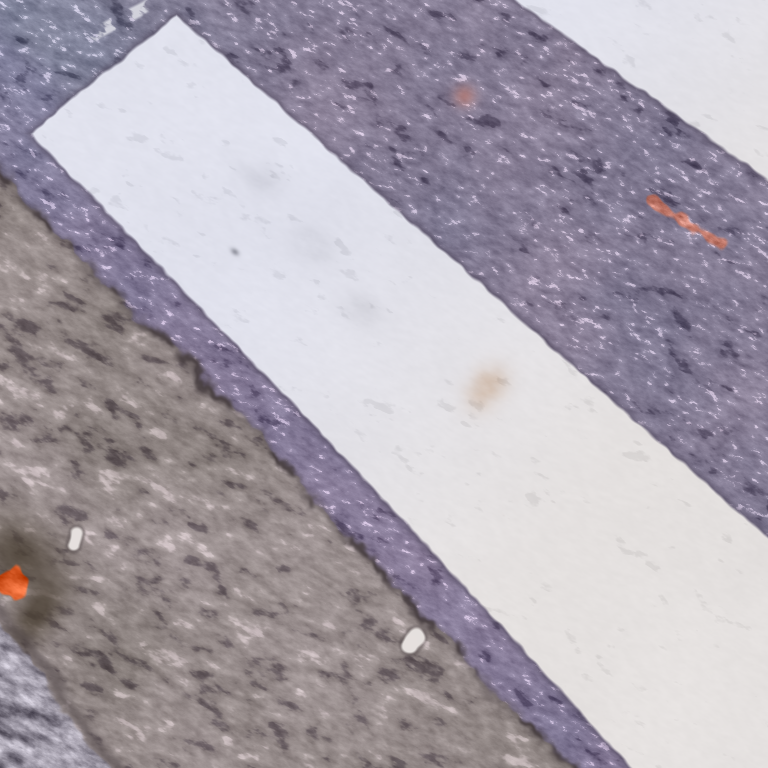
A three.js fragment shader for this texture:

```glsl
#define ASPHALT vec3(0.515, 0.485, 0.575)
#define VERGE vec3(0.525, 0.485, 0.595)
#define DIRT vec3(0.575, 0.535, 0.530)
#define PAINT_COOL vec3(0.880, 0.885, 0.930)
#define PAINT_WARM vec3(0.895, 0.880, 0.875)
#define CRACK vec3(0.270, 0.235, 0.245)
#define RUST vec3(0.800, 0.480, 0.400)
#define EDGE 0.0025

varying vec2 vUv;

float hash(vec2 p) {
  vec3 q = fract(vec3(p.xyx) * 0.1031);
  q += dot(q, q.yzx + 33.33);
  return fract((q.x + q.y) * q.z);
}

float noise(vec2 p) {
  vec2 i = floor(p), f = fract(p);
  f = f * f * (3.0 - 2.0 * f);
  return mix(mix(hash(i), hash(i + vec2(1, 0)), f.x),
             mix(hash(i + vec2(0, 1)), hash(i + vec2(1, 1)), f.x), f.y);
}

float fbm(vec2 p) {
  float sum = 0.0, amp = 0.5;
  for (int i = 0; i < 4; i++) {
    sum += amp * noise(p);
    p = mat2(1.6, 1.2, -1.2, 1.6) * p + 7.3;
    amp *= 0.5;
  }
  return sum / 0.9375;
}

// Signed distance to the line a-b, positive on its left
float side(vec2 p, vec2 a, vec2 b) {
  vec2 t = normalize(b - a);
  return t.x * (p.y - a.y) - t.y * (p.x - a.x);
}

float capsule(vec2 p, vec2 a, vec2 b) {
  vec2 d = b - a;
  return length(p - a - d * clamp(dot(p - a, d) / dot(d, d), 0.0, 1.0));
}

float fill(float d) { return 1.0 - smoothstep(-EDGE, EDGE, d); }

// Soft elliptical patch, tilted along the stripes
float smudge(vec2 p, vec2 c, vec2 size) {
  vec2 q = mat2(0.8, 0.6, -0.6, 0.8) * (p - c) / size;
  return exp(-dot(q, q));
}

void main() {
  vec2 p = vUv;
  vec2 grit = vec2(p.x + 0.4 * p.y, p.y * 1.5 + 0.3 * p.x);
  float broad = fbm(p * 7.0);
  float coarse = fbm(grit * 42.0);
  float fine = fbm(grit * 105.0 + 19.0);
  float ragged = (fbm(p * 24.0) - 0.5) * 0.032 + (noise(p * 110.0) - 0.5) * 0.006;

  // Asphalt with pale chips and dark pits
  float curb = side(p, vec2(0.0, 0.780), vec2(0.740, 0.0)) + ragged;
  float lane = smoothstep(0.10, 0.16, curb);
  vec3 col = mix(VERGE, ASPHALT, lane);
  col += (broad - 0.5) * vec3(0.10, 0.07, 0.06);
  col += (coarse - 0.5) * 0.16 + (fine - 0.5) * 0.20;
  col += smoothstep(0.66, 0.82, fine) * vec3(0.22, 0.20, 0.20);
  col -= smoothstep(0.34, 0.20, coarse) * 0.13;
  col += vec3(-0.03, 0.015, 0.015) * smudge(p, vec2(0.05, 0.95), vec2(0.2));

  // Rusty leaf, faint stain and pale scuff on the road
  float wobble = (noise(p * 90.0) - 0.5) * 0.010;
  float leaf = capsule(p, vec2(0.848, 0.738), vec2(0.940, 0.682)) - 0.007 + wobble;
  col = mix(col, RUST + (fine - 0.5) * 0.4, fill(leaf) * 0.85);
  col = mix(col, RUST, smudge(p, vec2(0.605, 0.875), vec2(0.014)) * 0.5);
  float scuff = capsule(p, vec2(0.122, 0.955), vec2(0.192, 0.992)) - 0.008;
  col = mix(col, vec3(0.82, 0.82, 0.86), fill(scuff) * smoothstep(0.48, 0.62, coarse));

  // Dirt with mottling and a damp corner
  vec3 dirt = DIRT + (broad - 0.5) * vec3(0.14, 0.13, 0.15);
  dirt += (coarse - 0.5) * 0.25 + (fine - 0.5) * 0.15;
  dirt -= smoothstep(0.38, 0.22, coarse) * vec3(0.12, 0.12, 0.10);
  dirt += smoothstep(0.66, 0.80, coarse) * vec3(0.12, 0.11, 0.12);
  float damp = smudge(p, vec2(0.025, 0.275), vec2(0.060, 0.045))
             + smudge(p, vec2(0.045, 0.195), vec2(0.025, 0.050));
  dirt = mix(dirt, vec3(0.27, 0.23, 0.18), min(damp, 1.0) * 0.75);

  // Speckled stone in the lower corner
  float stone = side(p, vec2(0.0, 0.190), vec2(0.145, 0.0)) + ragged * 0.7;
  vec3 stoneCol = vec3(0.57, 0.55, 0.60) + (coarse - 0.5) * 0.75 + (fine - 0.5) * 0.35;
  dirt = mix(dirt, stoneCol, fill(stone));
  dirt = mix(dirt, CRACK, 0.45 * exp(-pow((stone - 0.008) / 0.009, 2.0)));

  // Pebbles and an orange petal
  float pebbles = min(capsule(p, vec2(0.096, 0.290), vec2(0.100, 0.306)) - 0.007,
                      capsule(p, vec2(0.534, 0.160), vec2(0.542, 0.171)) - 0.011);
  dirt = mix(dirt, CRACK, fill(pebbles - 0.004) * 0.35);
  dirt = mix(dirt, vec3(0.90, 0.88, 0.87), fill(pebbles + wobble * 0.3));
  float petal = length((p - vec2(0.015, 0.241)) * vec2(1.0, 0.9)) - 0.019 + wobble;
  dirt = mix(dirt, vec3(0.83, 0.34, 0.14) + (coarse - 0.5) * 0.5, fill(petal));

  // Broken crack between dirt and asphalt
  col = mix(col, dirt, fill(curb));
  float crack = exp(-pow((curb + 0.001) / 0.0065, 2.0));
  col = mix(col, CRACK, crack * (0.35 + 0.55 * smoothstep(0.3, 0.6, noise(p * 38.0))));

  // Painted stripes with a thin dark rim
  float rough = (noise(p * 75.0) - 0.5) * 0.004;
  float right = side(p, vec2(0.230, 0.980), vec2(1.0, 0.299));
  float left = side(p, vec2(0.039, 0.826), vec2(0.823, 0.0)) + 0.006 * sin(3.1416 * clamp(1.0 - p.y / 0.826, 0.0, 1.0)) * -1.0;
  float top = side(p, vec2(0.039, 0.826), vec2(0.230, 0.980));
  float stripe = max(max(right, -left), top);
  float second = -side(p, vec2(0.670, 1.0), vec2(1.0, 0.766));
  float paintEdge = min(stripe, second) + rough;
  col = mix(col, vec3(0.32, 0.29, 0.37), 0.55 * exp(-pow(paintEdge / 0.006, 2.0)));
  vec3 paint = mix(PAINT_COOL, PAINT_WARM, smoothstep(-0.25, 0.65, p.x - p.y + 0.15));
  paint += (broad - 0.5) * 0.03 + (fine - 0.5) * 0.025;

  // Wear marks on the paint
  for (int i = 0; i < 3; i++) {
    vec2 c = vec2(0.340, 0.765) + float(i) * vec2(0.066, -0.084);
    paint -= smudge(p, c, vec2(0.030, 0.020)) * coarse * 0.09;
  }
  float stain = smudge(p, vec2(0.634, 0.496), vec2(0.022, 0.030));
  paint -= stain * (0.5 + coarse) * vec3(0.06, 0.12, 0.18);
  paint -= smudge(p, vec2(0.306, 0.672), vec2(0.006, 0.004)) * 0.28;
  paint -= smoothstep(0.70, 0.82, coarse) * 0.05;
  col = mix(col, paint, fill(paintEdge));

  gl_FragColor = vec4(clamp(col, 0.0, 1.0), 1.0);
}
```
